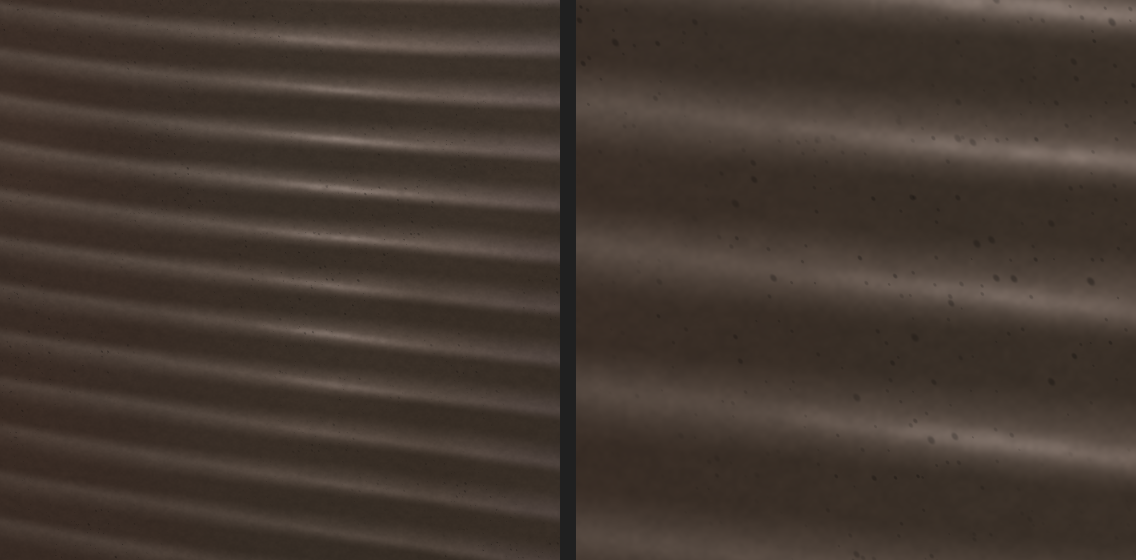
Left: the whole. Right: its middle third, enlarged.
This texture is drawn by a Shadertoy shader. Its source:

```glsl
float hash(vec2 p) {
    p = fract(p * vec2(0.1031, 0.1137));
    p += dot(p, p.yx + 33.33);
    return fract((p.x + p.y) * p.x * 47.0);
}

float noise(vec2 p) {
    vec2 i = floor(p), f = fract(p);
    f = f * f * (3.0 - 2.0 * f);
    return mix(mix(hash(i), hash(i + vec2(1, 0)), f.x),
               mix(hash(i + vec2(0, 1)), hash(i + vec2(1, 1)), f.x), f.y);
}

float fbm(vec2 p) {
    float sum = 0.0, amp = 0.5;
    for (int i = 0; i < 4; i++) {
        sum += amp * noise(p);
        p = p * 2.03 + 17.3;
        amp *= 0.5;
    }
    return sum;
}

// Small dark dents, one candidate per cell
float pits(vec2 p, float cells, float density) {
    vec2 cell = floor(p * cells);
    vec2 center = 0.3 + 0.4 * vec2(hash(cell + 11.0), hash(cell + 47.0));
    vec2 d = fract(p * cells) - center;
    d.y += 0.4 * d.x;
    float radius = 0.12 + 0.16 * hash(cell + 83.0);
    float present = step(1.0 - density, hash(cell + 5.0));
    return present * (1.0 - smoothstep(0.3 * radius, radius, length(d)));
}

void mainImage(out vec4 fragColor, in vec2 fragCoord) {
    vec2 uv = fragCoord / iResolution.xy;
    float x = uv.x, down = 1.0 - uv.y;

    // Ridge coordinate: sloping, bowed and slightly fanned to the right
    float bow = 0.064 * x * (1.0 - x) * (1.0 - 0.75 * down);
    float wobble = 0.004 * (noise(vec2(x * 4.0, down * 12.0)) - 0.5);
    float ridge = (down - 0.0104 - 0.0806 * x - bow + wobble) / (0.0839 + 0.0079 * x);
    float id = floor(ridge + 0.5);
    float t = ridge - id;

    // Lit side moves from below the crest to above it, left to right
    float width = t < 0.0 ? mix(0.24, 0.5, smoothstep(0.0, 0.8, x))
                          : mix(0.5, 0.24, smoothstep(0.0, 0.8, x));
    float lit = 1.0 - smoothstep(0.0, width, abs(t));
    float crest = exp(-t * t / 0.008);

    // Broad illumination, strongest toward the upper right
    float glow = exp(-pow((x - 0.66) / 0.42, 2.0));
    float exposure = mix(0.55, 1.0, glow) * mix(1.08, 0.68, smoothstep(0.3, 1.0, down));
    float patches = fbm(vec2(x * 5.0, ridge * 0.8));
    float shade = lit * exposure * (0.65 + 0.4 * patches) + 0.16 * crest * exposure;
    shade += 0.13 * (1.0 - down) + 0.18 * (patches - 0.45);

    vec3 shadowBrown = mix(vec3(0.218, 0.166, 0.138), vec3(0.212, 0.176, 0.145),
                           smoothstep(0.1, 0.6, x));
    vec3 litBrown = vec3(0.365, 0.315, 0.282);
    vec3 color = mix(shadowBrown, litBrown, max(shade, 0.0));

    // Glossy streak on each crest, differing in place and strength
    float variation = hash(vec2(id + 20.0, 7.0));
    float along = (x - 0.57 - 0.05 * variation) / (0.07 + 0.06 * variation);
    float gloss = exp(-along * along) * exp(-t * t / 0.006);
    gloss *= (0.5 + 0.5 * variation) * (1.0 - smoothstep(6.0, 8.0, id) * 0.85);
    color += vec3(0.125, 0.12, 0.12) * gloss * (0.7 + 0.6 * noise(uv * vec2(60.0, 110.0)));

    // Warm and cool tints, fine grain and pitted wear
    color += vec3(0.012, 0.0, -0.004) * (fbm(uv * 4.0 + 9.0) - 0.45);
    color += vec3(0.0, 0.0, 0.012) * smoothstep(0.75, 1.0, x) * lit;
    color *= 1.0 + 0.11 * (fbm(uv * vec2(95.0, 130.0)) - 0.47);
    color *= 1.0 + 0.05 * (noise(uv * 290.0) - 0.5);
    float wear = smoothstep(0.3, 0.65, fbm(uv * 6.0 + 3.0));
    color *= 1.0 - 0.26 * wear * pits(uv, 85.0, 0.12);
    color *= 1.0 - 0.18 * wear * pits(uv + 0.37, 140.0, 0.14);

    fragColor = vec4(clamp(color, 0.0, 1.0), 1.0);
}
```
